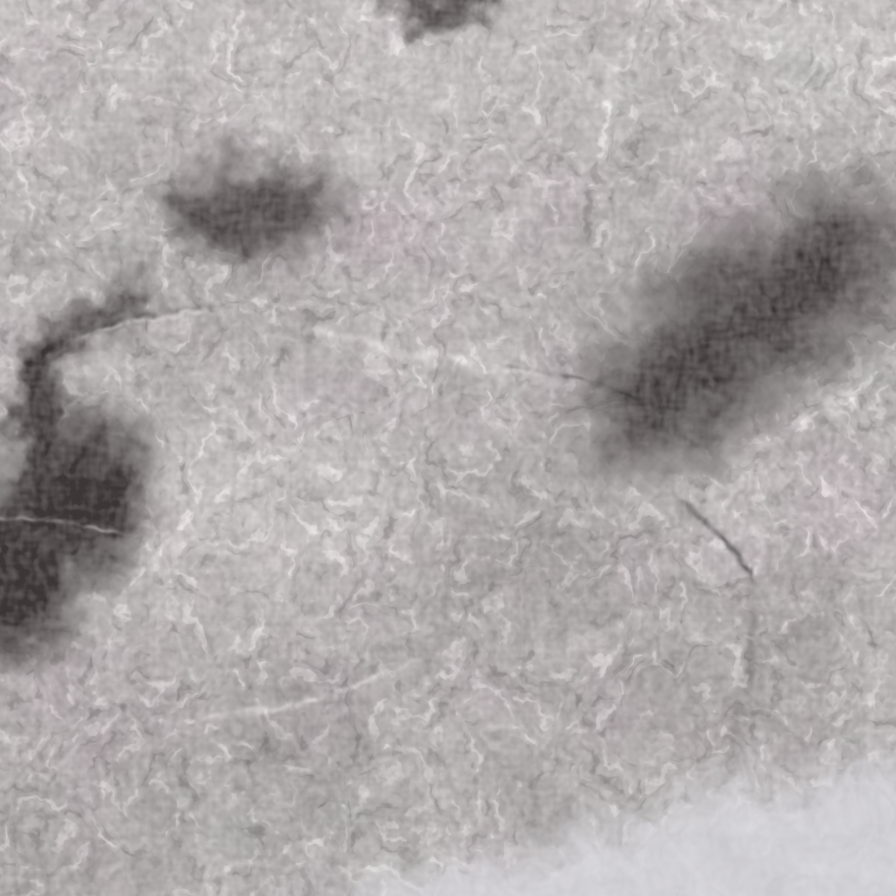
Reproduce this texture procedurally as a Shadertoy shader.

```glsl
// Weathered grey cloth: a mottled gradient-noise ground with a faint weave,
// soft charcoal stains built from noise-warped capsules, a pale lower edge,
// and a few thin, broken creases drawn as bowed lines.

vec2 gradient(ivec2 cell) {
    uint h = uint(cell.x) * 1597334677u ^ uint(cell.y) * 3812015801u;
    h = (h ^ (h >> 15)) * 2246822519u;
    h ^= h >> 13;
    float angle = float(h & 65535u) / 65536.0 * 6.28318;
    return vec2(cos(angle), sin(angle));
}

float gradientNoise(vec2 p) {
    ivec2 i = ivec2(floor(p));
    vec2 f = fract(p);
    vec2 u = f * f * f * (f * (f * 6.0 - 15.0) + 10.0);
    float a = dot(gradient(i), f);
    float b = dot(gradient(i + ivec2(1, 0)), f - vec2(1, 0));
    float c = dot(gradient(i + ivec2(0, 1)), f - vec2(0, 1));
    float d = dot(gradient(i + ivec2(1, 1)), f - vec2(1, 1));
    return mix(mix(a, b, u.x), mix(c, d, u.x), u.y) * 1.4;
}

float fbm(vec2 p) {
    float sum = 0.0, amp = 0.55;
    for (int i = 0; i < 5; i++) {
        sum += amp * gradientNoise(p);
        p = mat2(1.6, 1.2, -1.2, 1.6) * p + 7.3;
        amp *= 0.58;
    }
    return sum;
}

// Soft capsule from a to b: 1 inside, fading to 0 across the blur
float stain(vec2 p, vec2 a, vec2 b, float radius, float blur) {
    vec2 ab = b - a;
    float t = clamp(dot(p - a, ab) / dot(ab, ab), 0.0, 1.0);
    return smoothstep(blur, -blur, length(p - a - ab * t) - radius);
}

// Thin line from a to b, bowed sideways, with tapered ends
float crease(vec2 p, vec2 a, vec2 b, float bow, float width) {
    vec2 ab = b - a;
    float len = length(ab);
    vec2 dir = ab / len;
    float t = dot(p - a, dir) / len;
    float side = dot(p - a, vec2(-dir.y, dir.x)) - bow * 4.0 * t * (1.0 - t);
    float ends = smoothstep(0.0, 0.2, t) * smoothstep(1.0, 0.8, t);
    return exp(-side * side / (width * width)) * ends;
}

void mainImage(out vec4 fragColor, in vec2 fragCoord) {
    vec2 p = fragCoord / iResolution.xy;
    vec2 warp = vec2(fbm(p * 11.0), fbm(p * 11.0 + 31.7));
    vec2 fray = vec2(gradientNoise(p * 60.0 + 3.0), gradientNoise(p * 60.0 + 71.0));
    vec2 q = p + 0.045 * warp + 0.012 * fray;

    // Ground: broad clouds, wrinkled mottling, flecks and fine grain
    float grain = gradientNoise(p * vec2(105.0, 90.0) + warp * 2.0);
    float fibre = gradientNoise(p * vec2(150.0, 55.0) + 9.0)
                + gradientNoise(p * vec2(50.0, 150.0) + 23.0);
    float mottle = fbm(p * 19.0 + warp * 0.6);
    float fleck = gradientNoise(p * vec2(58.0, 48.0) + warp * 3.0 + 17.0);
    float tone = 0.708 + 0.08 * fbm(p * 3.5 + 4.0) + 0.065 * mottle
               + 0.05 * grain + 0.028 * fibre + 0.035 * fleck;
    tone += 0.07 * smoothstep(0.25, 0.65, fleck) - 0.06 * smoothstep(0.3, 0.7, -fleck);
    tone += 0.008 * sin(p.x * 560.0 + warp.x * 3.0) * sin(p.y * 520.0 + warp.y * 3.0);

    // Broad shading: paler top and left, greyer lower middle and right
    tone += 0.03 * smoothstep(0.6, 0.95, p.y);
    tone += 0.045 * stain(q, vec2(0.18, 0.35), vec2(0.27, 0.5), 0.02, 0.14);
    tone -= 0.085 * stain(q, vec2(0.33, 0.18), vec2(0.5, 0.31), 0.04, 0.12);
    tone -= 0.06 * stain(q, vec2(0.5, 0.42), vec2(0.72, 0.33), 0.03, 0.12);
    tone -= 0.065 * stain(q, vec2(0.84, 0.28), vec2(1.0, 0.36), 0.04, 0.12);
    tone -= 0.06 * stain(q, vec2(0.0, 0.05), vec2(0.18, 0.1), 0.04, 0.12);

    // Pale lower edge rising to the right
    float rim = 0.0 + 0.135 * smoothstep(0.35, 1.0, p.x) - q.y;
    float pale = smoothstep(-0.06, 0.045, rim) * smoothstep(0.28, 0.45, p.x);
    tone = mix(tone, 0.835 + 0.03 * mottle + 0.015 * grain, pale * 0.92);

    // Charcoal stains
    float dark = 0.86 * stain(q, vec2(0.73, 0.56), vec2(0.93, 0.71), 0.073, 0.07);
    dark = max(dark, 0.78 * stain(q, vec2(0.25, 0.765), vec2(0.32, 0.77), 0.05, 0.038));
    dark = max(dark, 0.82 * stain(q, vec2(0.47, 1.0), vec2(0.53, 1.0), 0.025, 0.025));
    dark = max(dark, stain(q, vec2(-0.01, 0.32), vec2(0.08, 0.45), 0.07, 0.05));
    dark = max(dark, 0.95 * stain(q, vec2(0.035, 0.46), vec2(0.055, 0.61), 0.027, 0.026));
    dark = max(dark, 0.8 * stain(q, vec2(0.055, 0.61), vec2(0.14, 0.67), 0.02, 0.03));
    dark *= 1.0 + 0.2 * mottle + 0.2 * grain + 0.14 * fibre + 0.1 * fleck;
    dark = clamp(dark, 0.0, 1.08);

    // Creases: lit ridges and shaded folds, worn through along their length
    vec2 c = p + 0.007 * warp + 0.0025 * fray;
    float wear = smoothstep(-0.3, 0.35, gradientNoise(p * 27.0 + 5.0));
    float thin = 0.35 + 0.65 * smoothstep(-0.25, 0.3, gradientNoise(p * 40.0 + 61.0));
    float ridge = crease(c, vec2(0.3, 0.645), vec2(0.68, 0.57), -0.008, 0.007) * (0.25 + 0.75 * wear);
    ridge += 0.7 * thin * crease(c, vec2(0.07, 0.615), vec2(0.27, 0.65), 0.012, 0.0028);
    ridge += thin * crease(c, vec2(-0.03, 0.425), vec2(0.16, 0.4), 0.006, 0.003);
    ridge += 0.9 * thin * crease(c, vec2(0.19, 0.195), vec2(0.49, 0.275), -0.018, 0.0038);
    ridge += 0.7 * wear * crease(c, vec2(0.79, 0.46), vec2(1.02, 0.6), 0.0, 0.014);
    ridge += 0.5 * thin * crease(c, vec2(0.675, 0.79), vec2(0.685, 0.96), 0.0, 0.011);
    ridge += 0.6 * thin * crease(c, vec2(0.1, 0.925), vec2(0.22, 0.925), 0.0, 0.003);
    float fold = 0.7 * thin * crease(c, vec2(0.54, 0.592), vec2(0.73, 0.545), 0.011, 0.003);
    fold += (0.4 + 0.6 * thin) * crease(c, vec2(0.75, 0.445), vec2(0.848, 0.34), 0.012, 0.0035);
    fold += 0.35 * thin * crease(c, vec2(0.84, 0.38), vec2(0.79, 0.09), 0.018, 0.006);
    fold += 0.5 * thin * crease(c, vec2(0.08, 0.622), vec2(0.26, 0.656), 0.012, 0.003);

    // Warm-to-cool tint over the neutral grey
    vec3 cloth = tone + vec3(0.012, -0.008, -0.006);
    cloth += vec3(0.012, -0.012, 0.006) * fbm(p * 6.0 + 50.0);
    cloth = mix(cloth, vec3(tone - 0.003, tone - 0.008, tone + 0.008), pale);
    vec3 color = mix(cloth, vec3(0.275, 0.255, 0.25), dark);
    color += 0.14 * ridge * (1.0 + 0.8 * dark);
    color *= 1.0 - 0.38 * min(fold, 1.0);
    fragColor = vec4(clamp(color, 0.0, 1.0), 1.0);
}
```
